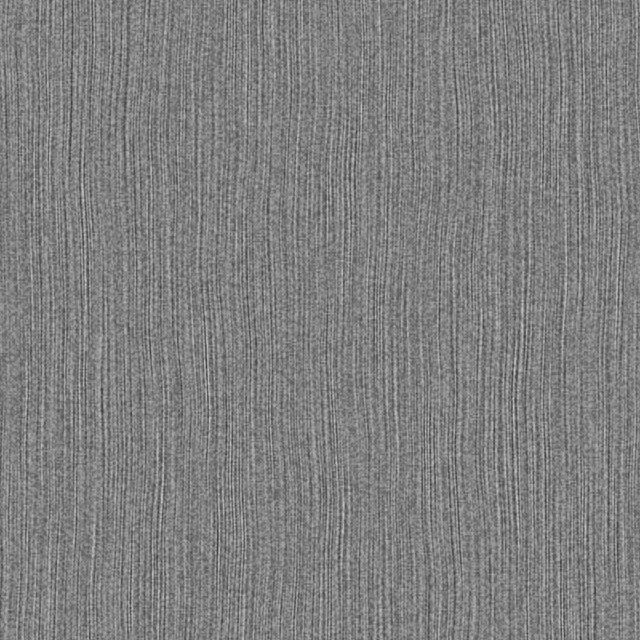
This texture is drawn by a Shadertoy shader. Its source:

```glsl
// Brushed grey fibre: very fine, nearly straight vertical threads under soft grain.
// Stretched cell noise is embossed sideways to make the threads, layered sines
// bend them in places, and small isotropic noise adds the speckle.

const float MID_GREY = 0.5;
const float THREADS_ACROSS = 430.0;
const float THREAD_RUNS = 6.0;      // changes of tone along one thread
const float EMBOSS_STEP = 0.0029;
const float EMBOSS_SHARE = 0.8;     // below 1 keeps some broad variation
const float GRAINS_ACROSS = 400.0;
const float THREAD_CONTRAST = 0.21;
const float GRAIN_CONTRAST = 0.235;

// Integer hash of a cell, from 0 to 1
float hash(vec2 cell) {
    uvec2 q = uvec2(ivec2(cell)) * uvec2(1597334673u, 3812015801u);
    uint n = (q.x ^ q.y) * 1597334673u;
    n = (n ^ (n >> 15)) * 2246822519u;
    n ^= n >> 13;
    return float(n >> 8) / 16777216.0;
}

float valueNoise(vec2 p) {
    vec2 cell = floor(p);
    vec2 f = smoothstep(0.0, 1.0, p - cell);
    float low = mix(hash(cell), hash(cell + vec2(1, 0)), f.x);
    float high = mix(hash(cell + vec2(0, 1)), hash(cell + vec2(1, 1)), f.x);
    return mix(low, high, f.y);
}

// Tone along one column, shifted so that neighbours do not change together
float columnTone(float column, float y) {
    float along = y + 40.0 * hash(vec2(column, 911.0));
    float run = floor(along);
    return mix(hash(vec2(column, run)), hash(vec2(column, run + 1.0)),
               smoothstep(0.0, 1.0, along - run));
}

// Thread tone around zero
float threads(vec2 p, vec2 frequency) {
    p *= frequency;
    float column = floor(p.x);
    return mix(columnTone(column, p.y), columnTone(column + 1.0, p.y),
               smoothstep(0.0, 1.0, p.x - column)) - 0.5;
}

// Sideways drift of the threads, stronger in some places than in others
float waver(vec2 p) {
    float bend = 0.0036 * sin(8.0 * p.y + 5.0 * p.x + 1.0)
               + 0.0016 * sin(19.0 * p.y - 17.0 * p.x + 2.6)
               + 0.0006 * sin(41.0 * p.y + 29.0 * p.x);
    return bend * mix(0.2, 1.3, valueNoise(p * vec2(7.0, 4.0) + 3.0));
}

// Difference of two nearby samples: light edges beside dark ones
float embossedThreads(vec2 p, vec2 frequency, float offset, float share) {
    return threads(p, frequency) - share * threads(p + vec2(offset, 0.0), frequency);
}

void mainImage(out vec4 fragColor, in vec2 fragCoord) {
    vec2 uv = fragCoord / iResolution.y;

    // Gently bent threads, with some long patches fainter than others
    vec2 bent = uv + vec2(waver(uv), 0.0);
    float strength = mix(0.7, 1.3, valueNoise(bent * vec2(60.0, 5.0)));
    float thread = strength * embossedThreads(bent, vec2(THREADS_ACROSS, THREAD_RUNS),
                                              EMBOSS_STEP, EMBOSS_SHARE);

    // Soft speckle
    float grain = valueNoise(uv * GRAINS_ACROSS) - 0.5;

    float grey = MID_GREY + THREAD_CONTRAST * thread + GRAIN_CONTRAST * grain;
    fragColor = vec4(vec3(clamp(grey, 0.0, 1.0)), 1.0);
}
```
